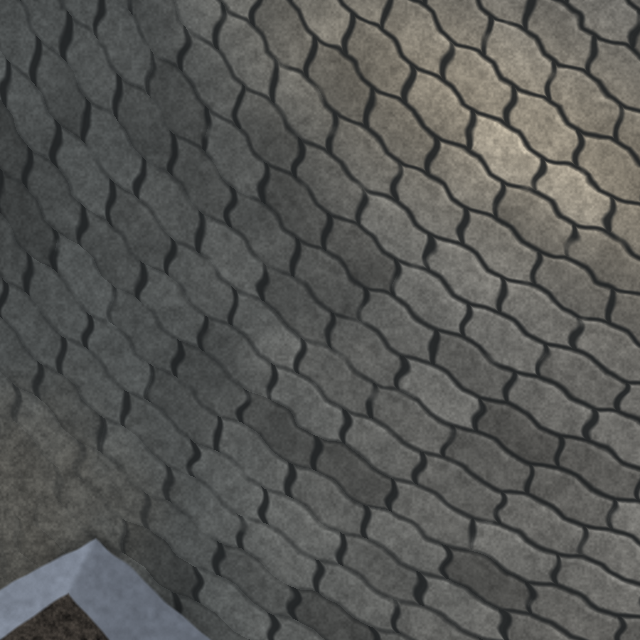
Write a three.js fragment shader that draws this texture.

```glsl
// Weathered interlocking zigzag pavers on a curved slope, warm light at upper right, kerb at lower left.
varying vec2 vUv;

// Paving grid: canvas position as a quadratic of (along row, across rows)
const vec2 GRID_ORIGIN = vec2(0.566, 0.525);
const vec2 ALONG = vec2(0.1087, -0.0703);
const vec2 ACROSS = vec2(0.0501, 0.0404);
const vec2 BEND_ALONG = vec2(0.0033, 0.0026);
const vec2 BEND_MIXED = vec2(0.0, 0.0009);
const vec2 BEND_ACROSS = vec2(0.001, 0.0);

// Paver outline and joints
const float ROW_WAVE = 0.095;
const float END_WAVE = 0.05;
const float END_JOINT = 0.0052;
const float ROW_JOINT = 0.0036;
const float SOFT = 0.0032;

// Kerb wedges: tips and outward normals of their two sides
const vec2 KERB_TIP = vec2(0.150, 0.160);
const vec2 KERB_LEFT = vec2(-0.480, 0.877);
const vec2 KERB_RIGHT = vec2(0.673, 0.740);
const vec2 BED_TIP = vec2(0.107, 0.073);
const vec2 BED_LEFT = vec2(-0.564, 0.826);
const vec2 BED_RIGHT = vec2(0.760, 0.650);

const vec3 SLATE = vec3(0.295, 0.308, 0.308);
const vec3 GREY = vec3(0.415, 0.412, 0.398);
const vec3 WARM = vec3(0.590, 0.555, 0.490);
const vec3 JOINT = vec3(0.125, 0.135, 0.140);
const vec3 DIRT = vec3(0.335, 0.325, 0.300);
const vec3 KERB = vec3(0.460, 0.490, 0.540);
const vec3 SOIL = vec3(0.190, 0.175, 0.160);

float hash(vec2 p) {
  vec3 q = fract(vec3(p.xyx) * 0.1031);
  q += dot(q, q.yzx + 33.33);
  return fract((q.x + q.y) * q.z);
}

float noise(vec2 p) {
  vec2 i = floor(p), f = fract(p);
  f = f * f * (3.0 - 2.0 * f);
  return mix(mix(hash(i), hash(i + vec2(1.0, 0.0)), f.x),
             mix(hash(i + vec2(0.0, 1.0)), hash(i + 1.0), f.x), f.y);
}

float fbm(vec2 p) {
  float sum = 0.0, gain = 0.5;
  for (int k = 0; k < 4; k++) {
    sum += gain * noise(p);
    p = p * 2.03 + 17.7;
    gain *= 0.5;
  }
  return sum / 0.9375;
}

float cross2(vec2 a, vec2 b) { return a.x * b.y - a.y * b.x; }

float wedge(vec2 p, vec2 tip, vec2 left, vec2 right) {
  return max(dot(p - tip, left), dot(p - tip, right));
}

void main() {
  vec2 p = vUv;
  float blotch = fbm(p * 9.0 + 4.0);
  float patchy = noise(p * 34.0 + 60.0);
  float grain = fbm(p * 85.0) - 0.5;
  float grit = noise(p * 260.0) - 0.5;

  // Invert the curved grid by Newton steps
  vec2 g = vec2(0.0), a = ALONG, b = ACROSS;
  for (int k = 0; k < 7; k++) {
    a = ALONG + 2.0 * BEND_ALONG * g.x + BEND_MIXED * g.y;
    b = ACROSS + 2.0 * BEND_ACROSS * g.y + BEND_MIXED * g.x;
    vec2 at = GRID_ORIGIN + ALONG * g.x + ACROSS * g.y + BEND_ALONG * g.x * g.x
            + BEND_MIXED * g.x * g.y + BEND_ACROSS * g.y * g.y;
    g += vec2(cross2(p - at, b), cross2(a, p - at)) / cross2(a, b);
  }
  float area = abs(cross2(a, b));
  g += (vec2(noise(p * 45.0), noise(p * 45.0 + 90.0)) - 0.5) * 0.07;

  // Wavy rows, then staggered end joints inside each row
  float zigzag = clamp(1.35 * sin(6.2832 * g.x), -1.0, 1.0);
  float level = g.y - ROW_WAVE * zigzag;
  float row = floor(level + 0.5);
  float t = g.y - row;
  float lean = clamp(b.x / a.x, 0.4, 0.6);
  float end = g.x + lean * t - END_WAVE * sin(6.2832 * t);
  float rise = level - row;
  float rowDist = (0.5 - abs(rise)) * area / length(a);
  float endDist = abs(fract(end + 0.5) - 0.5) * area / length(b - lean * a);
  vec2 id = vec2(floor(end), row) + 50.0;

  // Paver tone: slope light, warm streak, per-paver tint and grain
  float lit = smoothstep(0.1, 0.95, p.x + 0.12 * (p.y - 0.5) + 0.25 * (blotch - 0.5));
  float streak = dot(p - vec2(0.78, 0.82), vec2(0.41, 0.91)) / 0.17;
  float glow = exp(-streak * streak) * smoothstep(0.22, 0.75, p.x);
  vec3 color = mix(mix(SLATE, GREY, lit), WARM, 0.8 * glow);
  color *= 1.0 + 0.20 * (hash(id) - 0.5) + 0.32 * (blotch - 0.5);
  color *= 1.0 + 0.32 * grain + 0.16 * grit;
  color *= 1.0 - 0.15 * step(0.86, hash(id + 7.3)) * (1.0 - glow);

  // Pale upper rims, then joints that fade with wear
  float dirt = smoothstep(0.30, 0.08, distance(p, vec2(0.0, 0.20)) + 0.16 * (blotch - 0.5));
  float rim = step(0.0, rise) * smoothstep(0.004, 0.007, rowDist) * smoothstep(0.013, 0.008, rowDist);
  color *= 1.0 + 0.13 * rim * lit;
  float rowWear = mix(0.38, 0.92, smoothstep(0.2, 0.8, p.x + 0.4 * (p.y - 0.5)))
                * smoothstep(0.0, 0.55, patchy + 0.35 * lit);
  float endWear = 0.9 * smoothstep(-0.25, 0.35, patchy);
  float rowMask = rowWear * (1.0 - smoothstep(ROW_JOINT - SOFT, ROW_JOINT + SOFT, rowDist));
  float endWidth = END_JOINT * (0.75 + 0.4 * patchy);
  float endMask = endWear * (1.0 - smoothstep(endWidth - SOFT, endWidth + SOFT, endDist));
  color = mix(color, DIRT * (1.0 + 0.6 * grain + 0.25 * grit), 0.65 * dirt);
  color = mix(color, JOINT, max(rowMask, endMask) * (1.0 - 0.8 * dirt));

  // Kerb with a shaded right arm, contact shadow and soil bed
  float kerb = wedge(p, KERB_TIP, KERB_LEFT, KERB_RIGHT) + 0.006 * (patchy - 0.5);
  float bed = wedge(p, BED_TIP, BED_LEFT, BED_RIGHT) + 0.006 * (patchy - 0.5);
  float mitre = cross2(KERB_TIP - BED_TIP, p - BED_TIP) / length(KERB_TIP - BED_TIP);
  vec3 stone = KERB * mix(0.86, 1.04, smoothstep(-0.006, 0.006, mitre));
  stone *= 1.0 + 0.22 * grain + 0.12 * (blotch - 0.5);
  color *= 1.0 - 0.35 * smoothstep(0.025, 0.0, kerb) * patchy;
  color = mix(color, stone, 1.0 - smoothstep(-0.003, 0.003, kerb));
  color = mix(color, SOIL * (1.0 + 1.3 * grain + 0.4 * grit), 1.0 - smoothstep(-0.003, 0.003, bed));

  gl_FragColor = vec4(color, 1.0);
}
```
